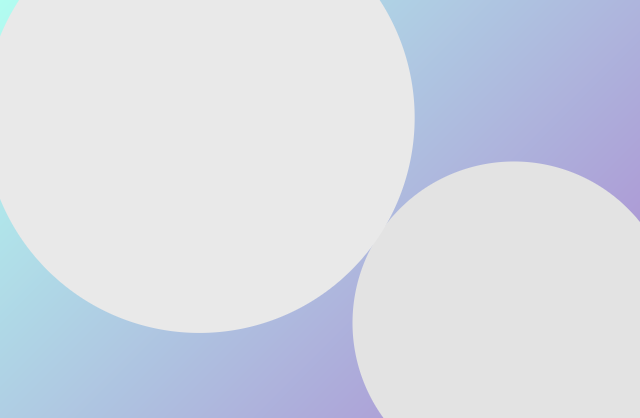
Give the GLSL for this background, as a WebGL 2 fragment shader.

```glsl
#version 300 es
precision highp float;

uniform vec2 u_resolution;
out vec4 outColor;

// Antialiased coverage of a disc, one pixel wide at the rim
float disc(vec2 p, vec2 center, float radius) {
    float pixel = 1.0 / u_resolution.y;
    return clamp(0.5 - (length(p - center) - radius) / pixel, 0.0, 1.0);
}

void main() {
    // Canvas heights as the unit, origin at the lower left
    vec2 p = gl_FragCoord.xy / u_resolution.y;
    float aspect = u_resolution.x / u_resolution.y;

    // Diagonal gradient from aqua (upper left) to violet (lower right)
    float diagonal = (p.x + 1.0 - p.y) / (aspect + 1.0);
    vec3 aqua = vec3(0.695, 0.992, 0.943);
    vec3 violet = vec3(0.672, 0.525, 0.815);
    vec3 color = mix(aqua, violet, diagonal);

    // Small grey disc, then the large paler one over it
    color = mix(color, vec3(0.89), disc(p, vec2(1.2295, 0.2275), 0.3862));
    color = mix(color, vec3(0.914), disc(p, vec2(0.477, 0.7185), 0.515));

    outColor = vec4(color, 1.0);
}
```
